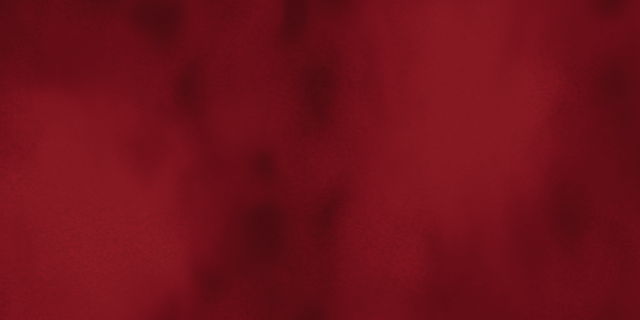
Give the GLSL for this texture, as a WebGL 1 fragment shader.

```glsl
precision highp float;
// Deep red brushed leather: two broad soft glows over a dark ground, mottled by
// warped, upright fractal noise and small dark smudges, with a fine pebbled grain.
// A single tone value is built up and then mapped through a four-colour ramp.

uniform vec2 u_resolution;

float hash(vec2 p) {
  vec3 q = fract(vec3(p.xyx) * 0.1031);
  q += dot(q, q.yzx + 33.33);
  return fract((q.x + q.y) * q.z);
}

float noise(vec2 p) {
  vec2 i = floor(p);
  vec2 f = fract(p);
  f = f * f * f * (f * (f * 6.0 - 15.0) + 10.0);
  float low = mix(hash(i), hash(i + vec2(1.0, 0.0)), f.x);
  float high = mix(hash(i + vec2(0.0, 1.0)), hash(i + vec2(1.0, 1.0)), f.x);
  return mix(low, high, f.y);
}

// Rotated octaves hide the lattice of the value noise.
float fbm(vec2 p) {
  float sum = 0.0;
  float weight = 0.52;
  for (int i = 0; i < 4; i++) {
    sum += weight * noise(p);
    p = mat2(0.8, 0.6, -0.6, 0.8) * p * 2.03 + 17.3;
    weight *= 0.5;
  }
  return sum;
}

float glow(vec2 p, vec2 center, vec2 radius) {
  vec2 d = (p - center) / radius;
  return exp(-dot(d, d));
}

// One soft tilted smudge per cell, scattered and varied in size and depth.
float smudges(vec2 p) {
  float cover = 0.0;
  vec2 cell = floor(p);
  for (int y = -1; y <= 1; y++) {
    for (int x = -1; x <= 1; x++) {
      vec2 c = cell + vec2(float(x), float(y));
      vec2 center = c + 0.15 + 0.7 * vec2(hash(c + 3.1), hash(c + 47.7));
      vec2 d = mat2(0.94, 0.34, -0.34, 0.94) * (p - center);
      d /= vec2(0.3, 0.36) * (0.75 + 0.5 * hash(c + 81.3));
      cover += hash(c + 23.9) * exp(-dot(d, d));
    }
  }
  return min(cover, 1.0);
}

vec3 leatherRamp(float t) {
  vec3 color = mix(vec3(0.305, 0.045, 0.068), vec3(0.40, 0.05, 0.086), smoothstep(0.0, 0.42, t));
  color = mix(color, vec3(0.47, 0.068, 0.108), smoothstep(0.32, 0.68, t));
  return mix(color, vec3(0.526, 0.093, 0.13), smoothstep(0.56, 0.95, t));
}

void main() {
  vec2 p = gl_FragCoord.xy / u_resolution.y;

  // Gentle warp bends the edges of the glows, clouds and smudges.
  vec2 warp = vec2(noise(p * 3.1 + 4.7), noise(p * 3.1 + 31.9)) - 0.5;
  vec2 q = p + 0.1 * warp;
  q += 0.04 * (vec2(noise(p * 9.0 + 12.3), noise(p * 9.0 + 63.1)) - 0.5);

  // Broad light and dark areas; the right glow leans along its height.
  float light = glow(q, vec2(0.24, 0.32), vec2(0.36, 0.45));
  light += glow(q - vec2(0.12 * (q.y - 0.6), 0.0), vec2(1.44, 0.68), vec2(0.37, 0.53));

  // Upright clouds, and smudges that are strongest on the dark ground.
  float clouds = fbm(q * vec2(4.6, 2.8) + 8.4) - 0.48;
  float shade = smudges(q * vec2(5.0, 4.4) + 6.2) * (1.0 - 0.85 * min(light, 1.0));
  float tone = 0.295 + 0.72 * light + 0.56 * clouds - 0.4 * shade;

  // Fine slanted pebbles, patchy in strength.
  vec2 g = mat2(0.94, 0.34, -0.34, 0.94) * p;
  float grain = noise(g * vec2(120.0, 175.0)) + 0.7 * noise(g * vec2(215.0, 200.0) + 9.1) - 0.85;
  float grip = 0.4 + 0.6 * smoothstep(0.3, 0.7, noise(p * 4.0 + 71.0));

  vec3 color = leatherRamp(clamp(tone, 0.0, 1.0));
  color *= 1.0 + 0.085 * grain * grip;
  gl_FragColor = vec4(color, 1.0);
}
```
